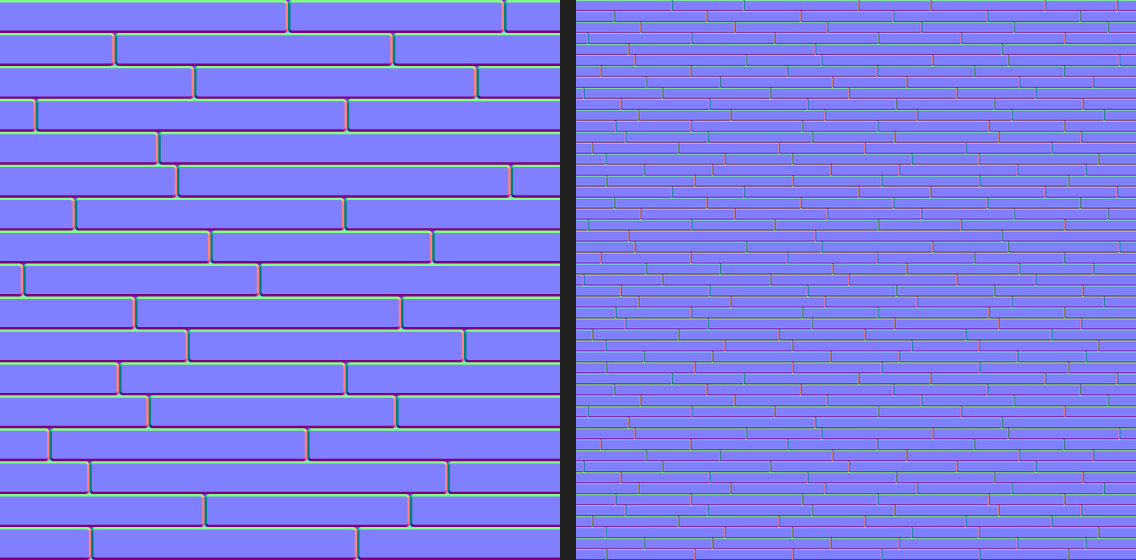
Left: one tile. Right: repeated 3 by 3.
Write a WebGL 2 fragment shader that draws this texture map.

```glsl
#version 300 es
precision highp float;
// Tangent-space normal map of long floor planks: 17 rows, staggered end joints.
// Each plank is a rounded-box distance field; its narrow rim takes the outward
// direction as its normal, and the flat face points straight out.

uniform vec2 u_resolution;
out vec4 fragColor;

const float ROWS = 17.0;
const float BEVEL = 0.0043;          // rim width
const float CORNER = 0.0072;         // corner radius
const float LONG_ROW = 12.0;         // the row laid as one full-length plank
const int SAMPLES = 4;               // antialiasing grid per axis
const vec3 FACE_NORMAL = vec3(0.0, 0.0, 1.0);

float hash(float n, float seed) {
  return fract(sin(n * 127.1 + seed * 311.7) * 4375.85);
}

// Start of the first plank (x) and its length (y) for a row.
vec2 rowPlan(float row) {
  float len = mix(0.36, 0.64, hash(row, 2.0));
  float spread = fract(row * 0.618 + 0.3 * hash(row, 5.0));
  float start = mix(0.04, 0.93 - len, spread);
  return vec2(start, row == LONG_ROW ? 1.0 : len);
}

// Position relative to the plank centre (xy) and plank half size (zw).
vec4 plankCell(vec2 uv) {
  float y = uv.y * ROWS;
  vec2 plan = rowPlan(mod(floor(y), ROWS));
  float along = fract(uv.x - plan.x);
  bool isFirst = along < plan.y;
  float begin = isFirst ? 0.0 : plan.y;
  float len = isFirst ? plan.y : 1.0 - plan.y;
  vec2 size = vec2(len, 1.0 / ROWS);
  vec2 p = vec2(along - begin, fract(y) / ROWS) - 0.5 * size;
  return vec4(p, 0.5 * size);
}

// Signed distance (x) and outward direction (yz) of a rounded box.
vec3 roundedBox(vec2 p, vec2 halfSize, float radius) {
  vec2 q = abs(p) - halfSize + radius;
  vec2 beyond = max(q, 0.0);
  float dist = length(beyond) + min(max(q.x, q.y), 0.0) - radius;
  vec2 dir = beyond / max(length(beyond), 1e-6) * sign(p);
  return vec3(dist, dir);
}

vec3 surfaceNormal(vec2 uv) {
  vec4 cell = plankCell(uv);
  vec3 box = roundedBox(cell.xy, cell.zw, CORNER);
  // Small notch left between rounded corners tilts back toward the plank.
  if (box.x > 0.0) return vec3(0.0, -0.6 * sign(cell.y), 0.7);
  return box.x > -BEVEL ? vec3(box.yz, 0.0) : FACE_NORMAL;
}

void main() {
  // Average a grid of samples inside the pixel for smooth edges.
  vec2 pixelCorner = gl_FragCoord.xy - 0.5;
  vec3 sum = vec3(0.0);
  for (int j = 0; j < SAMPLES; j++) {
    for (int i = 0; i < SAMPLES; i++) {
      vec2 offset = (vec2(float(i), float(j)) + 0.5) / float(SAMPLES);
      sum += surfaceNormal((pixelCorner + offset) / u_resolution);
    }
  }
  vec3 normal = sum / float(SAMPLES * SAMPLES);
  fragColor = vec4(0.5 + 0.5 * normal, 1.0);
}
```
